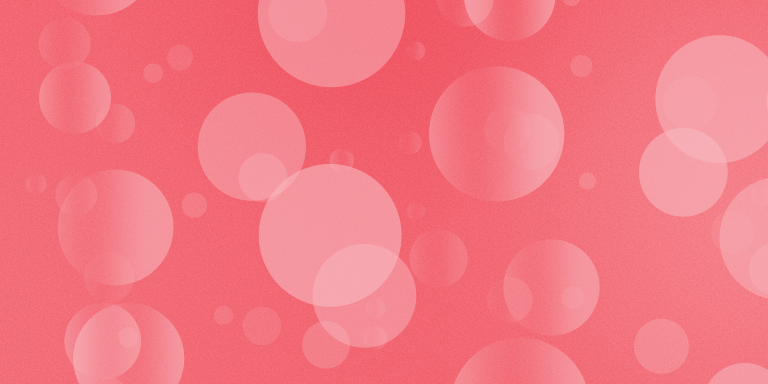
This background is drawn by a Shadertoy shader. Its source:

```glsl
// Translucent pale discs of several sizes scattered over a grainy coral gradient.

#define DEEP_CORAL  vec3(0.945, 0.340, 0.395)
#define ROSE        vec3(0.950, 0.402, 0.450)
#define BLUSH       vec3(0.960, 0.505, 0.545)
#define DISC_TINT   vec3(0.971, 0.728, 0.755)
#define LARGE_COUNT 18
#define MID_COUNT   20
#define SMALL_COUNT 22
#define MARGIN      0.10
#define JITTER      0.22
#define GRAIN_SCALE 390.0
#define GRAIN_DEPTH 0.052

vec2 hash2(vec2 p) {
    vec3 q = fract(vec3(p.xyx) * vec3(0.1031, 0.1030, 0.0973));
    q += dot(q, q.yzx + 33.33);
    return fract((q.xx + q.yz) * q.zy);
}

vec2 latticeGradient(vec2 cell) {
    float angle = 6.2832 * hash2(cell).x;
    return vec2(cos(angle), sin(angle));
}

float gradientNoise(vec2 p) {
    vec2 cell = floor(p), f = fract(p);
    vec2 w = f * f * f * (f * (f * 6.0 - 15.0) + 10.0);
    vec2 e = vec2(1.0, 0.0);
    float a = dot(latticeGradient(cell), f);
    float b = dot(latticeGradient(cell + e.xy), f - e.xy);
    float c = dot(latticeGradient(cell + e.yx), f - e.yx);
    float d = dot(latticeGradient(cell + e.xx), f - e.xx);
    return mix(mix(a, b, w.x), mix(c, d, w.x), w.y);
}

// Broad glow that falls to zero at the given reach
float glow(vec2 p, vec2 center, float reach) {
    return 1.0 - smoothstep(0.0, reach, distance(p, center));
}

vec3 backdrop(vec2 p, float span) {
    vec3 color = mix(ROSE, DEEP_CORAL, glow(p, vec2(0.49 * span, 1.05), 0.8));
    color = mix(color, BLUSH, glow(p, vec2(span, 0.45), 0.95));
    color = mix(color, BLUSH, 0.3 * glow(p, vec2(0.0, 0.15), 1.0));

    // Fine speckle, skewed to the dark side, over a faint paper texture;
    // turned off the pixel axes so that it shows no beat pattern
    vec2 grainPoint = mat2(0.8, 0.6, -0.6, 0.8) * p * GRAIN_SCALE;
    float speckle = gradientNoise(grainPoint);
    float paper = gradientNoise(grainPoint * 0.36 + 31.0);
    float grain = speckle - 0.8 * speckle * speckle + 0.4 * paper;
    return color + GRAIN_DEPTH * grain * vec3(0.4, 1.0, 1.0);
}

// One layer of discs: evenly spread centers with jitter, some shaded sideways
vec3 addDiscs(vec3 color, vec2 p, float span, int count,
              vec2 radii, vec2 opacities, float seed) {
    float pixel = 1.0 / iResolution.y;
    vec2 area = vec2(span, 1.0) + 2.0 * MARGIN;
    for (int i = 1; i <= count; i++) {
        float n = float(i);
        vec2 spread = fract(seed * 0.37 + n * vec2(0.7549, 0.5698));
        vec2 shift = hash2(vec2(n, seed)) - 0.5;
        vec2 look = hash2(vec2(n + 40.0, seed + 5.0));
        vec2 center = spread * area - MARGIN + JITTER * shift;
        float radius = mix(radii.x, radii.y, fract(n * 0.618 + seed));
        vec2 offset = p - center;

        float cover = smoothstep(0.6 * pixel, -0.6 * pixel, length(offset) - radius);
        float valley = abs(offset.x / radius - mix(-0.6, 0.1, look.y));
        float shading = mix(0.15, 1.05, smoothstep(0.0, 1.1, valley));
        float opacity = mix(opacities.x, opacities.y, look.x);
        opacity *= mix(1.0, shading, step(0.5, fract(n * 0.5 + 0.25)));
        color = mix(color, DISC_TINT, cover * opacity);
    }
    return color;
}

void mainImage(out vec4 fragColor, in vec2 fragCoord) {
    vec2 p = fragCoord / iResolution.y;
    float span = iResolution.x / iResolution.y;

    vec3 color = backdrop(p, span);
    color = addDiscs(color, p, span, LARGE_COUNT, vec2(0.09, 0.198), vec2(0.44, 0.60), 1.0);
    color = addDiscs(color, p, span, MID_COUNT, vec2(0.050, 0.078), vec2(0.12, 0.32), 2.3);
    color = addDiscs(color, p, span, SMALL_COUNT, vec2(0.022, 0.036), vec2(0.12, 0.26), 4.6);

    fragColor = vec4(clamp(color, 0.0, 1.0), 1.0);
}
```
